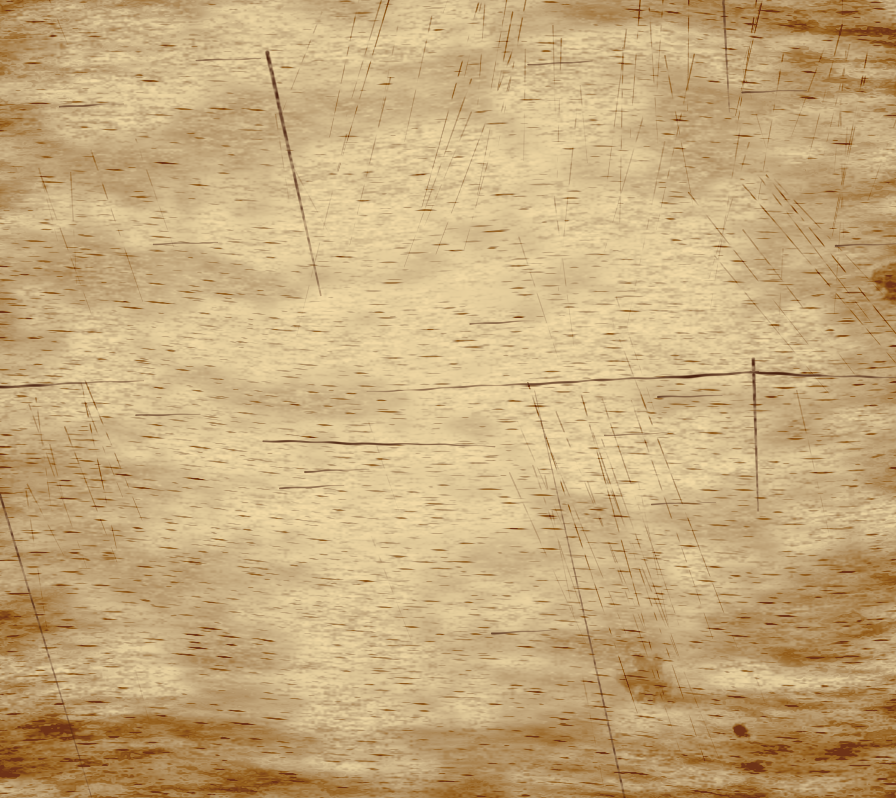
Give the GLSL for this texture, as a Shadertoy shader.

```glsl
// Worn, scratched pale wooden board with fine horizontal grain, pores and cracks.

float hash(vec2 p) {
    vec3 q = fract(vec3(p.xyx) * 0.1031);
    q += dot(q, q.yzx + 33.33);
    return fract((q.x + q.y) * q.z);
}

vec2 hash2(vec2 p) {
    return vec2(hash(p), hash(p + 57.3));
}

float noise(vec2 p) {
    vec2 i = floor(p), f = fract(p);
    f = f * f * (3.0 - 2.0 * f);
    return mix(mix(hash(i), hash(i + vec2(1, 0)), f.x),
               mix(hash(i + vec2(0, 1)), hash(i + vec2(1, 1)), f.x), f.y);
}

float layered(vec2 p) {
    return 0.5 * noise(p) + 0.3 * noise(p * 2.1 + 7.0) + 0.2 * noise(p * 4.3 + 19.0);
}

// Tapered line from a to b, strongest at a
float stroke(vec2 p, vec2 a, vec2 b, float width) {
    vec2 ap = p - a, ab = b - a;
    float h = clamp(dot(ap, ab) / dot(ab, ab), 0.0, 1.0);
    float w = width * (1.0 - 0.65 * h);
    float line = 1.0 - smoothstep(0.25 * w, w + 0.0008, length(ap - ab * h));
    return line * (1.0 - 0.6 * h);
}

// Uneven split along the grain
float crack(vec2 p, vec2 a, vec2 b, float width) {
    p.y += 0.0006 * sin(p.x * 37.0 + a.y * 50.0) + 0.0004 * sin(p.x * 133.0);
    float rough = noise(vec2(p.x * 45.0, a.y * 90.0));
    return stroke(p, a, b, width * (0.5 + 0.8 * rough)) * (0.5 + 0.7 * rough);
}

// Cellular dashes: one jittered sliver in some of the cells
float pores(vec2 p, vec2 cell, float density, float seed) {
    vec2 g = p / cell;
    g.x += 17.0 * hash(vec2(floor(g.y), seed));
    vec2 id = floor(g) + seed, r = hash2(id);
    vec2 q = (fract(g) - vec2(0.4 + 0.2 * r.x, 0.35 + 0.3 * r.y)) * cell;
    q.y += 0.04 * q.x;
    vec2 size = cell * vec2(0.14 + 0.26 * r.y, 0.16);
    float sliver = 1.0 - smoothstep(0.45, 1.15, length(q / size));
    return sliver * step(hash(id + 91.0), density) * (0.4 + 0.6 * r.x);
}

// Bundle of fine, roughly parallel scratches
float scratches(vec2 p, vec2 center, vec2 spread, vec2 run, int count, float seed) {
    float sum = 0.0;
    for (int i = 0; i < count; i++) {
        vec2 key = vec2(float(i) * 3.7, seed);
        vec2 r = hash2(key), s = hash2(key + 23.0);
        vec2 a = center + spread * (r - 0.5);
        vec2 b = a + run * (0.45 + 0.8 * s.x) + vec2(0.06 * (s.y - 0.5), 0.0);
        sum = max(sum, stroke(p, a, b, 0.0009) * (0.3 + 0.7 * r.y * s.x));
    }
    return sum;
}

// Ragged stain
float blot(vec2 p, vec2 center, vec2 size) {
    float d = length((p - center) / size) + 1.3 * (layered(p * 80.0) - 0.5);
    return 1.0 - smoothstep(0.4, 1.1, d);
}

vec3 woodColor(float t) {
    vec3 tones[6] = vec3[6](
        vec3(0.43, 0.20, 0.09), vec3(0.58, 0.37, 0.11), vec3(0.65, 0.49, 0.28),
        vec3(0.71, 0.59, 0.42), vec3(0.79, 0.69, 0.52), vec3(0.88, 0.79, 0.60));
    vec3 c = tones[0];
    for (int i = 1; i < 6; i++)
        c = mix(c, tones[i], clamp(t * 5.0 - float(i - 1), 0.0, 1.0));
    return c * (1.0 + 0.35 * clamp(t - 1.0, 0.0, 0.22));
}

void mainImage(out vec4 fragColor, in vec2 fragCoord) {
    vec2 p = fragCoord / iResolution.y;
    vec2 grain = p - vec2(0.0, 0.012 * sin(p.x * 4.0 + p.y * 5.0) + 0.004 * sin(p.x * 11.0));

    // Light centre, aged edges
    vec2 q = (p - vec2(0.54, 0.54)) / vec2(0.56, 0.5);
    float edge = dot(q, q);
    float bottom = 1.0 - smoothstep(0.0, 0.28, p.y);
    float tone = 1.09 - 0.2 * edge - 0.08 * bottom;

    // Fibres, growth bands and worn patches
    float fibre = 0.35 * noise(grain * vec2(50, 330)) + 0.35 * noise(grain * vec2(120, 430) + 9.0)
                + 0.3 * noise(p * vec2(260, 470) + 5.0);
    float coarse = fibre - 0.5;
    float band = layered(grain * vec2(2.5, 30));
    float patches = layered(p * vec2(7, 14) + 3.0) + 0.35 * coarse;
    tone += (0.7 + 0.25 * min(edge, 1.5)) * coarse;
    tone -= 0.6 * (band - 0.44) * (0.25 + 0.4 * edge + 0.5 * bottom);
    tone -= 0.25 * smoothstep(0.42, 0.72, patches) * (0.5 + fibre);
    float rust = layered(grain * vec2(16, 75) + 31.0) + 0.8 * coarse;
    tone -= 0.42 * smoothstep(0.48, 0.72, rust) * smoothstep(0.5, 1.6, edge);

    // Pores, densest across the lower middle
    float belt = smoothstep(0.0, 0.3, p.y) * (1.0 - smoothstep(0.5, 0.85, p.y));
    tone -= 0.7 * pores(grain, vec2(0.046, 0.0085), 0.12 + 0.26 * belt, 3.0);
    tone -= 0.42 * pores(grain + 0.37, vec2(0.028, 0.0062), 0.2 + 0.15 * belt, 41.0);

    // Scratch bundles
    float marks = scratches(p, vec2(0.87, 0.97), vec2(0.55, 0.3), vec2(-0.025, -0.2), 34, 1.0);
    marks = max(marks, scratches(p, vec2(0.53, 0.95), vec2(0.3, 0.25), vec2(-0.07, -0.22), 15, 2.0));
    marks = max(marks, scratches(p, vec2(0.72, 0.46), vec2(0.17, 0.14), vec2(0.11, -0.34), 16, 3.0));
    marks = max(marks, scratches(p, vec2(0.92, 0.72), vec2(0.2, 0.13), vec2(0.22, -0.24), 7, 4.0));
    marks = max(marks, scratches(p, vec2(0.06, 0.48), vec2(0.12, 0.2), vec2(0.05, -0.17), 8, 5.0));
    marks = max(marks, 0.6 * scratches(p, vec2(0.5, 0.6), vec2(1.1, 0.9), vec2(0.04, -0.17), 24, 6.0));
    tone -= 0.85 * marks * smoothstep(0.2, 0.65, noise(p * 110.0));

    // Stains
    tone -= 0.5 * blot(p, vec2(0.81, 0.15), vec2(0.04, 0.035)) * (0.1 + fibre);
    tone -= 0.6 * blot(p, vec2(0.93, 0.085), vec2(0.016, 0.009));
    tone -= 0.4 * blot(p, vec2(1.12, 0.65), vec2(0.03, 0.025));

    // Deep gouges and cracks
    float gouge = stroke(p, vec2(0.335, 0.934), vec2(0.402, 0.63), 0.0031);
    gouge = max(gouge, stroke(p, vec2(0.944, 0.55), vec2(0.95, 0.36), 0.0026));
    gouge = max(gouge, 0.8 * stroke(p, vec2(0.906, 1.01), vec2(0.914, 0.86), 0.0019));
    gouge = max(gouge, 0.8 * stroke(p, vec2(0.0, 0.38), vec2(0.115, 0.0), 0.0016));
    gouge = max(gouge, 0.7 * stroke(p, vec2(0.785, -0.01), vec2(0.67, 0.51), 0.0014));
    gouge *= 0.3 + 0.9 * noise(p * 230.0);
    float split = crack(p, vec2(-0.01, 0.515), vec2(0.18, 0.523), 0.0021);
    split = max(split, crack(p, vec2(0.95, 0.533), vec2(0.46, 0.509), 0.0021));
    split = max(split, crack(p, vec2(0.94, 0.533), vec2(1.2, 0.523), 0.002));
    split = max(split, crack(p, vec2(0.33, 0.447), vec2(0.62, 0.441), 0.0017));
    for (int i = 0; i < 14; i++) {
        vec2 a = hash2(vec2(float(i) * 5.3, 71.0)) * vec2(1.1, 0.95);
        split = max(split, 0.7 * crack(p, a, a + vec2(0.08, 0.003), 0.0012));
    }
    vec3 color = woodColor(tone);
    color = mix(color, vec3(0.29, 0.13, 0.06), clamp(max(gouge, split), 0.0, 1.0));
    fragColor = vec4(color, 1.0);
}
```
